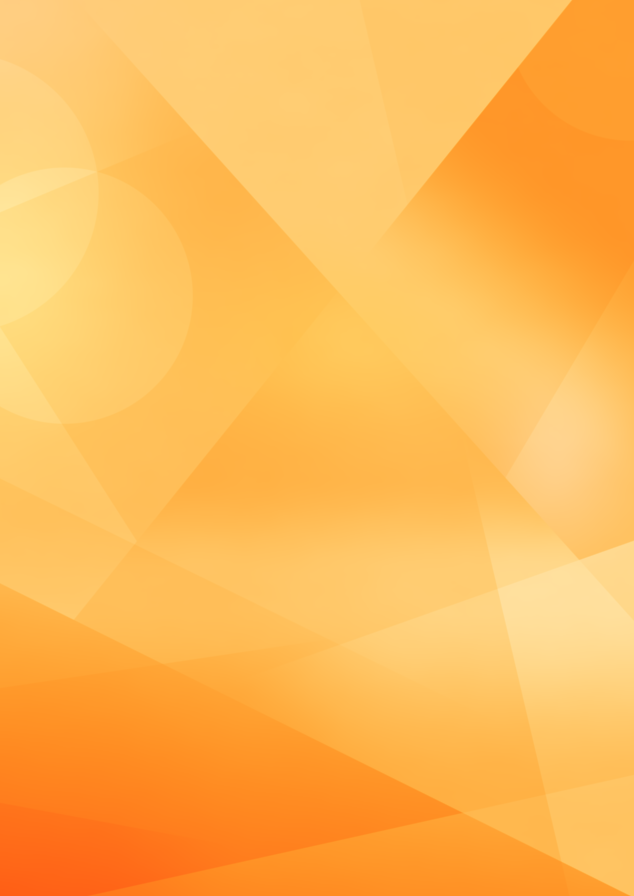
A WebGL 2 fragment shader for this background:

```glsl
#version 300 es
precision highp float;

#define EDGE 0.0011
#define GRAIN 0.012
#define DEEP_GREEN 0.51
#define DEEP_BLUE 0.12
#define DISC_LIGHT 0.03
#define FACET 0.03

uniform vec2 u_resolution;
out vec4 fragColor;

float hash(vec2 p) {
    p = fract(p * vec2(0.1031, 0.1130));
    p += dot(p, p.yx + 33.3);
    return fract((p.x + p.y) * p.x * 7.3);
}

float valueNoise(vec2 p) {
    vec2 i = floor(p), f = fract(p);
    f = f * f * (3.0 - 2.0 * f);
    return mix(mix(hash(i), hash(i + vec2(1, 0)), f.x),
               mix(hash(i + vec2(0, 1)), hash(i + vec2(1, 1)), f.x), f.y);
}

float fbm(vec2 p) {
    float sum = 0.0, amp = 0.5;
    for (int i = 0; i < 4; i++) {
        sum += amp * valueNoise(p);
        p = p * 2.03 + 7.1;
        amp *= 0.5;
    }
    return sum;
}

// 1 above the line through a and b, where a lies left of b
float above(vec2 p, vec2 a, vec2 b) {
    vec2 normal = normalize(vec2(a.y - b.y, b.x - a.x));
    return smoothstep(-EDGE, EDGE, dot(p - a, normal));
}

float below(vec2 p, vec2 a, vec2 b) { return 1.0 - above(p, a, b); }

float disc(vec2 p, vec2 center, float radius) {
    return smoothstep(EDGE, -EDGE, length(p - center) - radius);
}

float glow(vec2 p, vec2 center, vec2 size) {
    vec2 d = (p - center) / size;
    return exp(-dot(d, d));
}

// Smooth fall from 1 at lo to 0 at hi
float fall(float lo, float hi, float x) { return 1.0 - smoothstep(lo, hi, x); }

// Orange ramp driven by its green level
vec3 amber(float tone, float blueShift) {
    float d = tone - DEEP_GREEN;
    float lift = max(d, 0.0);
    return vec3(1.0, tone, DEEP_BLUE + 0.25 * d + 3.0 * lift * lift + blueShift);
}

void main() {
    vec2 p = gl_FragCoord.xy / u_resolution.y;
    p.x *= 0.707 * u_resolution.y / u_resolution.x;

    // Edges of the overlapping sheets
    float overFall = above(p, vec2(0.0846, 1.0), vec2(0.708, 0.306));
    float overRise = above(p, vec2(0.0, 0.2057), vec2(0.638, 1.0));
    float underRamp = below(p, vec2(0.0, 0.349), vec2(0.703, 0.0));
    float underFloor = below(p, vec2(0.098, 0.0), vec2(0.708, 0.1354));
    float underLeft = below(p, vec2(0.0, 0.466), vec2(0.3776, 0.281));
    float underRight = below(p, vec2(0.3776, 0.280), vec2(0.708, 0.397));
    float rightSteep = above(p, vec2(0.401, 1.0), vec2(0.635, 0.0));
    float rightWedge = below(p, vec2(0.540, 0.427), vec2(0.708, 0.711));
    float leftWedge = below(p, vec2(0.0, 0.635), vec2(0.1536, 0.3945));
    float underFold = below(p, vec2(0.0, 0.232), vec2(0.39, 0.29));
    float underCorner = below(p, vec2(0.0, 0.104), vec2(0.26, 0.056));
    float overBeam = above(p, vec2(0.0, 0.763), vec2(0.208, 0.85));

    // Soft lights
    float sun = glow(p, vec2(0.0, 0.68), vec2(0.13, 0.16));
    float heart = glow(p, vec2(0.38, 0.62), vec2(0.16, 0.09));
    float blush = glow(p, vec2(0.62, 0.48), vec2(0.08, 0.09));
    float haze = glow(p, vec2(0.0, 1.0), vec2(0.16, 0.12));

    // Top triangle
    float top = 0.80 - 0.018 * rightSteep * smoothstep(0.7, 0.85, p.y);

    // Right sheet, deep at its upper corner
    float right = 0.59 + 0.21 * fall(0.63, 0.9, p.y + 0.8 * (p.x - 0.5));
    right -= 0.08 * fall(0.45, 0.62, p.y);
    right += FACET * rightWedge + 0.06 * blush + 0.09 * underRight;
    right += DISC_LIGHT * disc(p, vec2(0.703, 0.98), 0.137);

    // Left sheet with two pale discs
    float left = 0.745 + 0.09 * sun + 0.03 * haze + 0.02 * heart;
    left -= 0.035 * glow(p, vec2(0.25, 0.79), vec2(0.10, 0.12));
    left += DISC_LIGHT * disc(p, vec2(0.072, 0.67), 0.143);
    left += 0.025 * disc(p, vec2(-0.046, 0.785), 0.156);
    left += FACET * overBeam * fall(0.08, 0.24, p.x);
    left += FACET * leftWedge + 0.04 * fall(0.27, 0.45, p.y);
    left -= 0.025 * underLeft;

    // Middle sheet
    float middle = 0.69 + 0.08 * heart + 0.03 * smoothstep(0.25, 0.5, p.x);
    middle += 0.08 * fall(0.36, 0.47, p.y) - 0.14 * fall(0.1, 0.33, p.y);
    middle += FACET * underRight * smoothstep(0.24, 0.45, p.x);
    middle += 0.045 * rightSteep * fall(0.35, 0.52, p.y);
    middle -= 0.025 * underLeft * fall(0.2, 0.6, p.x);
    middle -= FACET * underFold * fall(0.2, 0.4, p.x);
    middle += FACET * underFloor;

    // Deep lower corner
    float low = 0.42 + 0.85 * p.y + 0.12 * p.x;
    low += 0.085 * underFloor - FACET * underCorner * fall(0.1, 0.28, p.x);
    low -= 0.02 * underFold * fall(0.1, 0.3, p.x);
    low += 0.02 * rightSteep;

    // Compose the sheets and add a faint paper grain
    float upper = mix(right, top, overRise);
    float lower = mix(middle, left, overRise);
    float tone = mix(mix(lower, upper, overFall), low, underRamp);
    tone += GRAIN * (fbm(p * vec2(18.0, 26.0)) - 0.47);

    float leftMask = overRise * (1.0 - overFall);
    float rightMask = overFall * (1.0 - overRise);
    float blueShift = 0.05 * haze + 0.06 * blush * rightMask;
    blueShift -= 0.09 * sun * leftMask + 0.06 * heart;
    fragColor = vec4(clamp(amber(tone, blueShift), 0.0, 1.0), 1.0);
}
```
